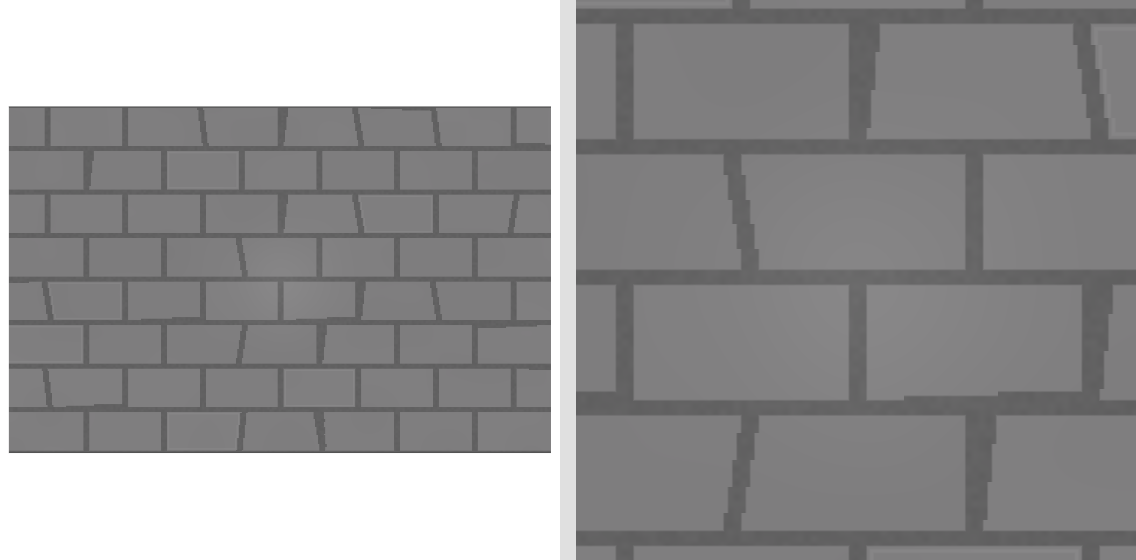
Left: the whole. Right: its middle third, enlarged.
A three.js fragment shader for this texture:

```glsl
// Grey brick wall in running bond, with a few crooked joints, on a white ground.
varying vec2 vUv;

const vec3 WHITE = vec3(1.0);
const vec3 BRICK = vec3(0.496, 0.492, 0.496);
const vec3 MORTAR = vec3(0.382, 0.380, 0.382);
const vec3 RIM_LINE = vec3(0.33);

const vec2 WALL_MIN = vec2(0.0156, 0.1908);
const vec2 WALL_MAX = vec2(0.9837, 0.8099);
const vec2 PITCH = vec2(0.1387, 0.0777);
const vec2 HALF_JOINT = vec2(0.0053, 0.0045);
const float SOFT = 0.0008;
const float STAIR = 0.0026;

float hash(vec2 p) {
  vec3 q = fract(vec3(p.xyx) * 0.1031);
  q += dot(q, q.yzx + 33.33);
  return fract((q.x + q.y) * q.z);
}

float noise(vec2 p) {
  vec2 i = floor(p);
  vec2 f = fract(p);
  f = f * f * (3.0 - 2.0 * f);
  float low = mix(hash(i), hash(i + vec2(1.0, 0.0)), f.x);
  float high = mix(hash(i + vec2(0.0, 1.0)), hash(i + 1.0), f.x);
  return mix(low, high, f.y);
}

// Snap an offset to small steps, giving crooked edges a stair outline
float stair(float offset) {
  return floor(offset / STAIR + 0.5) * STAIR;
}

// Sideways lean of a joint at height v (0 to 1) in its row; most stay upright
float jointLean(vec2 joint, float v) {
  float crooked = step(hash(joint + 17.0), 0.32);
  float slope = mix(0.008, 0.015, hash(joint + 31.0));
  float way = sign(hash(joint + 43.0) - 0.5);
  return stair(crooked * way * slope * (v - 0.5));
}

// Extra joint width on one side, growing towards the top or the bottom
float jointWedge(vec2 joint, float v) {
  float open = step(hash(joint + 59.0), 0.10);
  float along = hash(joint + 67.0) < 0.5 ? v : 1.0 - v;
  return stair(open * 0.009 * along);
}

// Sloping gap along the top or bottom of a brick
float brickSag(vec2 brick, float t, float seed, float chance) {
  float sagged = step(hash(brick + seed), chance);
  float along = hash(brick + seed + 5.0) < 0.5 ? t : 1.0 - t;
  return stair(sagged * 0.0065 * along);
}

// x: signed distance inside the brick face, yz: brick cell
vec3 brickField(vec2 p) {
  float row = floor(p.y / PITCH.y);
  float v = fract(p.y / PITCH.y);
  float shift = 0.5 * mod(row, 2.0);
  float column = floor(p.x / PITCH.x - shift + 0.5);
  float jointX = (column + shift) * PITCH.x;
  vec2 joint = vec2(column, row) + 11.0;

  // Bricks run through to the two ends of the wall
  float width = WALL_MAX.x - WALL_MIN.x;
  bool atEnd = jointX < 0.02 || jointX > width - 0.02;
  float d = p.x - jointX - (atEnd ? 0.0 : jointLean(joint, v));
  float wedge = d > 0.0 ? jointWedge(joint, v) : 0.0;
  float side = atEnd ? 1.0 : abs(d) - HALF_JOINT.x - wedge;

  vec2 brick = joint - vec2(d > 0.0 ? 0.0 : 1.0, 0.0);
  float t = clamp(d / PITCH.x + (d > 0.0 ? 0.0 : 1.0), 0.0, 1.0);
  float top = (1.0 - v) * PITCH.y - HALF_JOINT.y - brickSag(brick, t, 71.0, 0.12);
  float bottom = v * PITCH.y - HALF_JOINT.y - brickSag(brick, t, 83.0, 0.06);
  return vec3(min(side, min(top, bottom)), brick);
}

// Face tone: slight variation, broad mottling and a rare faint inner border
vec3 brickColor(vec2 p, float inside, vec2 brick) {
  float tone = 0.010 * (hash(brick + 97.0) - 0.5);
  tone += 0.008 * (noise(p * 14.0) - 0.5);
  float border = 1.0 - smoothstep(0.0004, 0.0018, abs(inside - 0.003));
  tone += 0.025 * border * step(hash(brick + 103.0), 0.10);
  return BRICK + tone;
}

float boxMask(vec2 p, vec2 low, vec2 high) {
  vec2 d = min(p - low, high - p);
  return smoothstep(-SOFT, SOFT, min(d.x, d.y));
}

void main() {
  vec2 p = vUv - WALL_MIN;
  vec3 field = brickField(p);

  // Mortar with fine grain, then the brick faces
  vec3 mortar = MORTAR + 0.022 * (noise(vUv * 240.0) - 0.5);
  vec3 face = brickColor(p, field.x, field.yz);
  vec3 wall = mix(mortar, face, smoothstep(-SOFT, SOFT, field.x));

  // Soft light at the centre and dark lines along top and bottom
  wall += 0.035 * exp(-dot(vUv - 0.5, vUv - 0.5) / 0.007);
  float edge = min(vUv.y - WALL_MIN.y, WALL_MAX.y - vUv.y);
  wall = mix(RIM_LINE, wall, smoothstep(0.0012, 0.0028, edge));

  gl_FragColor = vec4(mix(WHITE, wall, boxMask(vUv, WALL_MIN, WALL_MAX)), 1.0);
}
```
